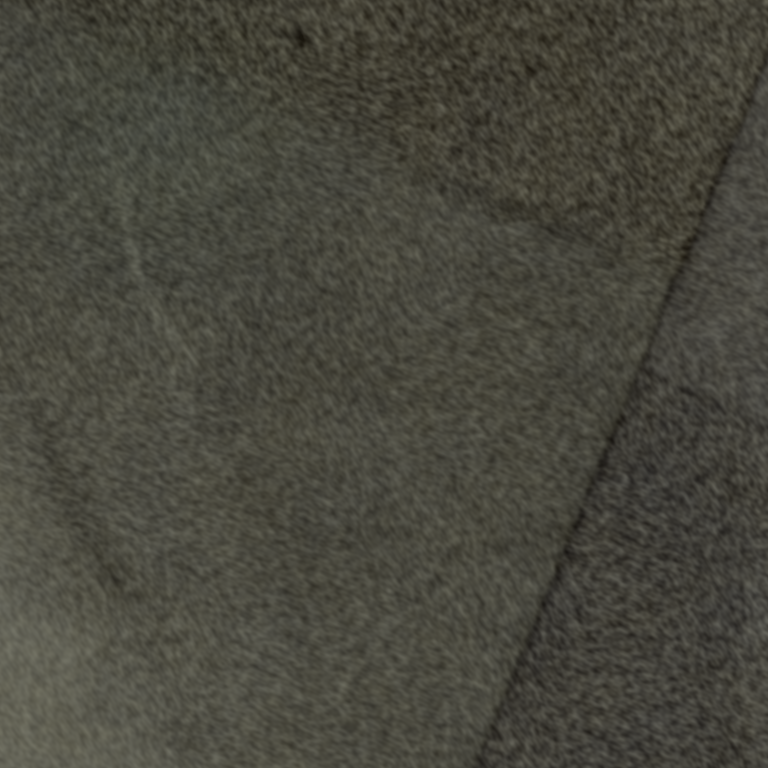
Give the GLSL for this texture, as a WebGL 2 fragment shader.

```glsl
#version 300 es
precision highp float;
// Worn grey-olive stone slabs with streaky grain, thin dark joints and pale veins.
uniform vec2 u_resolution;
out vec4 fragColor;

vec2 hashGradient(vec2 cell) {
    vec3 h = fract(cell.xyx * vec3(0.1031, 0.1030, 0.0973));
    h += dot(h, h.yzx + 33.33);
    float angle = 6.2832 * fract((h.x + h.y) * h.z);
    return vec2(cos(angle), sin(angle));
}

float gradientNoise(vec2 p) {
    vec2 i = floor(p), f = p - i;
    vec2 u = f * f * f * (f * (f * 6.0 - 15.0) + 10.0);
    vec2 e = vec2(1.0, 0.0);
    float bottom = mix(dot(hashGradient(i), f), dot(hashGradient(i + e), f - e), u.x);
    float top = mix(dot(hashGradient(i + e.yx), f - e.yx),
                    dot(hashGradient(i + 1.0), f - 1.0), u.x);
    return mix(bottom, top, u.y);
}

float fbm(vec2 p) {
    float sum = 0.0, amplitude = 1.0;
    for (int i = 0; i < 4; i++) {
        sum += amplitude * gradientNoise(p);
        p = mat2(1.6, 1.2, -1.2, 1.6) * p + 7.3;
        amplitude *= 0.5;
    }
    return sum;
}

float segmentDistance(vec2 p, vec2 a, vec2 b) {
    vec2 d = b - a;
    return length(p - a - d * clamp(dot(p - a, d) / dot(d, d), 0.0, 1.0));
}

// Soft stroke: 1 on the centre line, falling to 0 over the given width.
float stroke(float d, float width) {
    return exp(-d * d / (width * width));
}

// Short grains at three sizes, stretched along a fixed angle.
float grains(vec2 p, float angle) {
    float c = cos(angle), s = sin(angle);
    vec2 q = mat2(c, -s, s, c) * p;
    return 0.5 * gradientNoise(q * vec2(38.0, 55.0) + 17.0)
         + gradientNoise(q * vec2(66.0, 108.0) + 131.0)
         + 0.8 * gradientNoise(q * vec2(108.0, 180.0) + 283.0);
}

void main() {
    vec2 p = gl_FragCoord.xy / u_resolution;
    vec2 wobble = vec2(fbm(p * 9.0 + 3.0), fbm(p * 9.0 + 41.0));
    vec2 rough = p + 0.012 * wobble;
    vec2 fine = p + 0.003 * wobble;

    // Slab regions
    float jointSide = (fine.x - 0.62 - 0.41 * fine.y) * 0.925;
    float rightSlab = smoothstep(-0.006, 0.006, jointSide);
    float crossSide = (fine.y - 0.515 + 0.47 * (fine.x - 0.84)) * 0.905;
    float lowerRight = rightSlab * smoothstep(0.012, -0.012, crossSide);
    float ridgeSide = (rough.y - 0.88 + 0.41 * (rough.x - 0.3)) * 0.925;
    float upperSlab = smoothstep(-0.03, 0.05, ridgeSide) * (1.0 - rightSlab);

    // Broad tone: pale lower left, darker brown top, dark lower right
    float paleEdge = 0.25 + 0.33 * (0.52 - p.y) + 0.03 * wobble.x;
    float paleBand = smoothstep(0.02, -0.03, p.x - paleEdge) * smoothstep(0.75, 0.4, p.y);
    float corner = smoothstep(0.03, -0.16, p.x + 0.55 * p.y - 0.27 + 0.05 * wobble.y);
    float tone = 0.280 + 0.026 * paleBand + 0.062 * corner;
    tone -= 0.030 * upperSlab * smoothstep(1.1, 0.7, p.x) + 0.028 * lowerRight;
    tone += 0.012 * smoothstep(0.45, 0.0, p.y) * (1.0 - rightSlab);
    tone += 0.022 * fbm(p * 4.5 + 12.0) + 0.026 * fbm(p * 15.0 + 57.0);
    tone += 0.035 * lowerRight * smoothstep(0.95, 1.0, rough.x);

    // Grain blends between two directions, stronger on the dark slabs
    float lean = smoothstep(-0.25, 0.25, gradientNoise(p * 4.0 + 20.0) + 0.3 * upperSlab);
    float grain = mix(grains(p, -0.45), grains(p + 2.7, -0.95), lean);
    grain *= inversesqrt(lean * lean + (1.0 - lean) * (1.0 - lean));
    float contrast = 0.082 + 0.032 * upperSlab + 0.028 * lowerRight - 0.022 * corner;
    tone += contrast * grain;

    // Pale vein and dark smudge on the left
    float vein = min(segmentDistance(rough, vec2(0.14, 0.80), vec2(0.185, 0.635)),
                     segmentDistance(rough, vec2(0.185, 0.635), vec2(0.25, 0.52)));
    tone += 0.050 * stroke(vein, 0.008) * smoothstep(-0.9, 0.2, wobble.y);
    float smudge = min(segmentDistance(rough, vec2(0.06, 0.45), vec2(0.10, 0.33)),
                       segmentDistance(rough, vec2(0.10, 0.33), vec2(0.17, 0.22)));
    tone -= 0.040 * stroke(smudge, 0.022);

    // Joints, broken ridge crack and a single pit
    float wear = 0.85 + 0.3 * wobble.x;
    tone -= wear * (0.085 * stroke(jointSide, 0.0058) + 0.022 * stroke(jointSide, 0.016));
    tone -= wear * 0.075 * stroke(crossSide, 0.006) * rightSlab;
    float ridgeFade = smoothstep(0.25, 0.65, p.x) * smoothstep(0.90, 0.70, p.x);
    tone -= 0.055 * stroke(ridgeSide, 0.014) * ridgeFade * smoothstep(-0.6, 0.3, wobble.y);
    tone -= 0.14 * stroke(segmentDistance(p, vec2(0.386, 0.955), vec2(0.394, 0.946)), 0.008);
    tone = clamp(tone, 0.09, 0.50);

    // Warm shadows, with slightly bluer or browner patches
    vec3 color = vec3(tone + 0.004, 1.03 * tone - 0.009, 0.944 * tone - 0.024);
    float tint = 0.7 * fbm(p * 7.0 + 90.0) + 0.6 * gradientNoise(p * 55.0 + 9.0);
    color += tint * vec3(-0.004, 0.0, 0.014);
    color += vec3(0.003, -0.003, -0.010) * upperSlab;
    color += vec3(-0.002, -0.004, 0.007) * rightSlab;
    color += vec3(-0.010, 0.002, 0.002) * stroke(length(p - vec2(0.2, 0.83)), 0.2);
    fragColor = vec4(color, 1.0);
}
```
